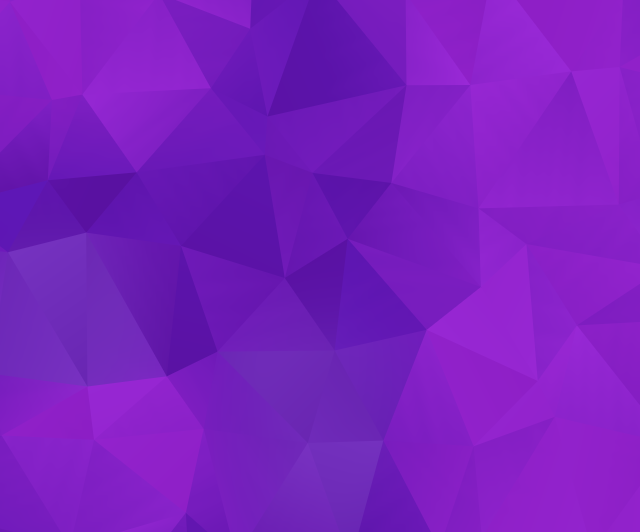
This background is drawn by a Shadertoy shader. Its source:

```glsl
// Low-poly mosaic of violet and magenta triangles with soft inner gradients.

const float CELLS_PER_HEIGHT = 6.0;
const float JITTER = 0.76;
const vec3 DEEP    = vec3(0.350, 0.065, 0.630);
const vec3 INDIGO  = vec3(0.370, 0.090, 0.715);
const vec3 VIOLET  = vec3(0.460, 0.110, 0.740);
const vec3 MAGENTA = vec3(0.555, 0.120, 0.775);
const vec3 ORCHID  = vec3(0.600, 0.160, 0.840);
const vec3 DUSTY   = vec3(0.450, 0.190, 0.735);

vec2 hash2(vec2 p) {
    vec3 h = fract(p.xyx * vec3(0.1031, 0.1030, 0.0973));
    h += dot(h, h.yzx + 33.33);
    return fract((h.xx + h.yz) * h.zy);
}

float cross2(vec2 a, vec2 b) { return a.x * b.y - a.y * b.x; }

float cornerSlope(vec2 corner, vec2 offset) {
    return dot(hash2(corner + 71.0) * 2.0 - 1.0, offset);
}

float gradientNoise(vec2 p) {
    vec2 i = floor(p), f = fract(p);
    vec2 u = f * f * f * (f * (f * 6.0 - 15.0) + 10.0);
    vec2 e = vec2(1.0, 0.0);
    float low  = mix(cornerSlope(i, f), cornerSlope(i + e, f - e), u.x);
    float high = mix(cornerSlope(i + e.yx, f - e.yx),
                     cornerSlope(i + e.xx, f - e.xx), u.x);
    return mix(low, high, u.y);
}

// Soft elliptical spot: 1 in the middle, 0 beyond the radii
float spot(vec2 p, vec2 centre, vec2 radii) {
    return 1.0 - smoothstep(0.45, 1.0, length((p - centre) / radii));
}

// Broad light areas around a dark middle
float lightField(vec2 p) {
    float corner = spot(p, vec2(0.12, 0.95), vec2(0.44, 0.33));
    float lower  = spot(p, vec2(0.20, 0.14), vec2(0.34, 0.25));
    float side   = smoothstep(0.62, 0.98, p.x + 0.08 * p.y);
    return max(side, max(corner, lower));
}

float dustField(vec2 p) {
    return max(spot(p, vec2(0.10, 0.42), vec2(0.22, 0.19)),
               spot(p, vec2(0.60, 0.20), vec2(0.19, 0.28)));
}

// Irregular lattice: alternate rows shift sideways, then every vertex jitters
vec2 latticeVertex(vec2 id) {
    float rowShift = 0.5 * mod(id.y, 2.0) - 0.25;
    return id + vec2(rowShift, 0.0) + (hash2(id + 19.0) - 0.5) * JITTER;
}

float edgeDistance(vec2 p, vec2 a, vec2 b) {
    return cross2(b - a, p - a) / length(b - a);
}

// Positive inside a counterclockwise triangle
float triangleDistance(vec2 p, vec2 a, vec2 b, vec2 c) {
    return min(edgeDistance(p, a, b),
           min(edgeDistance(p, b, c), edgeDistance(p, c, a)));
}

vec3 facetColour(vec2 p, vec2 centre, vec2 seed) {
    vec2 h = hash2(seed), k = hash2(seed + 47.3);
    float angle = 6.2832 * h.x;
    vec2 along = vec2(cos(angle), sin(angle));
    vec2 offset = p - centre;

    // Flat tone, inner ramp and faint streaks
    vec2 samplePoint = mix(centre, p, 0.35) / CELLS_PER_HEIGHT;
    float ramp = 0.13 * dot(offset, along);
    float streak = gradientNoise(vec2(cross2(along, p) * 7.0, dot(along, p) * 0.6));
    float tone = 0.08 + 0.84 * lightField(samplePoint)
               + 0.50 * (h.y - 0.5) + ramp + 0.06 * streak;

    vec3 dark  = mix(DEEP, INDIGO, clamp(k.x + 2.0 * ramp, 0.0, 1.0));
    vec3 light = mix(MAGENTA, ORCHID, clamp(k.y + 2.0 * ramp, 0.0, 1.0));
    vec3 colour = mix(dark, VIOLET, clamp(tone * 2.0, 0.0, 1.0));
    colour = mix(colour, light, clamp(tone * 2.0 - 1.0, 0.0, 1.0));

    float dust = dustField(samplePoint) * (0.65 + 0.35 * k.y);
    return mix(colour, DUSTY + 0.25 * ramp, dust);
}

// Facet colour in rgb, premultiplied by its edge coverage in a
vec4 facet(vec2 p, vec2 a, vec2 b, vec2 c, vec2 seed, float pixel) {
    float coverage = clamp(triangleDistance(p, a, b, c) / pixel + 0.5, 0.0, 1.0);
    if (coverage <= 0.0) return vec4(0.0);
    return vec4(facetColour(p, (a + b + c) / 3.0, seed), 1.0) * coverage;
}

// Split one lattice quad along its shorter valid diagonal
vec4 quadFacets(vec2 p, vec2 id, float pixel) {
    vec2 a = latticeVertex(id), b = latticeVertex(id + vec2(1.0, 0.0));
    vec2 c = latticeVertex(id + 1.0), d = latticeVertex(id + vec2(0.0, 1.0));
    bool validAC = cross2(c - a, b - a) < 0.0 && cross2(c - a, d - a) > 0.0;
    bool validBD = cross2(d - b, c - b) < 0.0 && cross2(d - b, a - b) > 0.0;
    bool splitAC = validAC && (!validBD || length(c - a) < length(d - b));
    vec2 third = splitAC ? c : d, first = splitAC ? a : b;
    return facet(p, a, b, third, id + 5.0, pixel)
         + facet(p, first, c, d, id + 131.0, pixel);
}

void mainImage(out vec4 fragColor, in vec2 fragCoord) {
    vec2 p = fragCoord / iResolution.y * CELLS_PER_HEIGHT;
    float pixel = CELLS_PER_HEIGHT / iResolution.y;
    vec4 sum = vec4(0.0);
    for (int y = -1; y <= 1; y++)
        for (int x = -1; x <= 1; x++)
            sum += quadFacets(p, floor(p) + vec2(x, y), pixel);
    fragColor = vec4(sum.rgb / max(sum.a, 0.001), 1.0);
}
```
